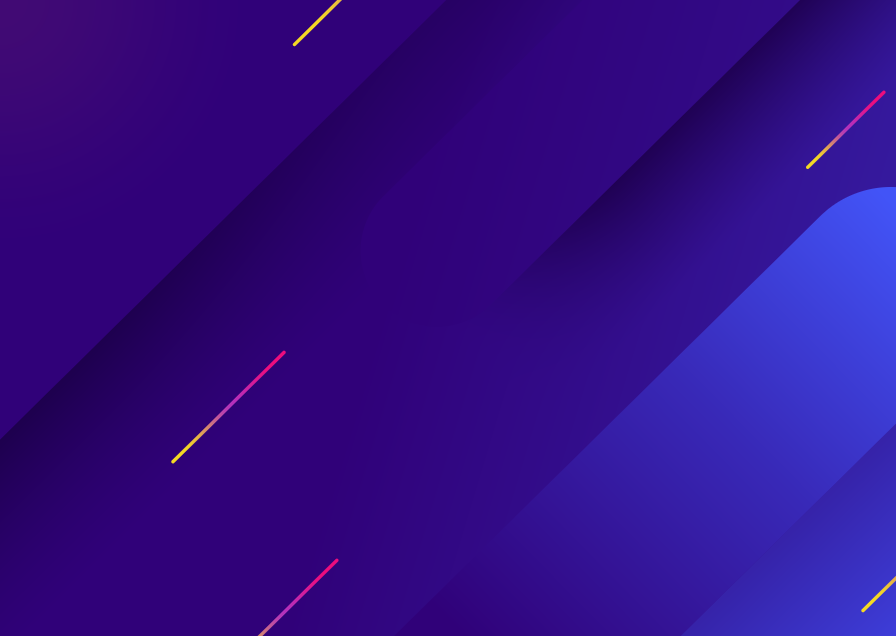
Reproduce this background procedurally as a Shadertoy shader.

```glsl
// Violet diagonal panels with soft shadows, rounded bands and neon dashes.

const vec2 ALONG  = vec2(0.7124, 0.7018);   // direction of every diagonal
const vec2 ACROSS = vec2(0.7018, -0.7124);  // towards the lower right

const vec3 VIOLET = vec3(0.188, 0.004, 0.475);
const vec3 INDIGO = vec3(0.208, 0.100, 0.620);
const vec3 PLUM   = vec3(0.255, 0.040, 0.455);
const vec3 SHADE  = vec3(0.115, 0.000, 0.305);
const vec3 ROYAL  = vec3(0.220, 0.160, 0.720);
const vec3 AZURE  = vec3(0.260, 0.330, 0.970);
const vec3 YELLOW = vec3(0.960, 0.850, 0.140);
const vec3 ORCHID = vec3(0.700, 0.190, 0.740);
const vec3 PINK   = vec3(0.930, 0.050, 0.490);

// Antialiased coverage of a signed distance
float fill(float d, float pixel) {
    return clamp(0.5 - d / pixel, 0.0, 1.0);
}

// Band with a round end; side is +1 or -1 for the way it runs on
float bandDistance(vec2 p, vec2 center, float radius, float side) {
    vec2 q = p - center;
    float beyond = min(dot(q, ALONG) * side, 0.0);
    return length(vec2(beyond, dot(q, ACROSS))) - radius;
}

// Shadow that is full at distance zero and fades over the given width
float softShadow(float d, float width) {
    float t = clamp(1.0 - d / width, 0.0, 1.0);
    return t * mix(t, 1.0, 0.5);
}

// Colour along a dash, from yellow through orchid to pink
vec3 dashColor(float t) {
    vec3 c = mix(YELLOW, ORCHID, smoothstep(0.08, 0.55, t));
    return mix(c, PINK, smoothstep(0.5, 0.9, t));
}

// Lay one dash over the colour
vec3 drawDash(vec3 base, vec2 p, vec2 start, float len, float pixel) {
    vec2 q = p - start;
    float t = clamp(dot(q, ALONG) / len, 0.0, 1.0);
    float d = length(q - ALONG * len * t) - 0.0027;
    return mix(base, dashColor(t), fill(d, pixel));
}

void mainImage(out vec4 fragColor, in vec2 fragCoord) {
    vec2 p = fragCoord / iResolution.y;
    float pixel = 1.0 / iResolution.y;
    float along = dot(p, ALONG);
    float across = dot(p, ACROSS);

    // Ground, bluer to the right
    float drift = clamp((p.x - 0.3 * p.y - 0.45) / 0.75, 0.0, 1.0);
    vec3 color = mix(VIOLET, INDIGO, drift);

    // Shadow of the upper left panel
    float panel = across + 0.220;
    float panelShade = softShadow(panel, 0.25) * mix(1.0, 0.5, smoothstep(0.35, 1.2, along));
    color = mix(color, SHADE, panelShade);

    // Middle band and the shadow on its lower right side
    vec2 middleEnd = vec2(0.687, 0.606);
    float middle = bandDistance(p, middleEnd, 0.120, 1.0);
    float middleShade = softShadow(across - 0.171, 0.19) * smoothstep(0.84, 1.2, along);
    middleShade *= step(0.05, across);
    color = mix(color, SHADE, 0.9 * middleShade);
    vec3 middleColor = mix(VIOLET, INDIGO, 0.6 * drift);
    color = mix(color, middleColor, fill(middle, pixel));

    // Upper left panel with a plum corner
    float cornerGlow = 1.0 - smoothstep(0.0, 0.42, length(p - vec2(0.0, 1.0)));
    color = mix(color, mix(VIOLET, PLUM, cornerGlow), fill(panel, pixel));

    // Lower right panel
    float depth = clamp((across - 0.75) / 0.24, 0.0, 1.0);
    vec3 cornerColor = mix(vec3(0.210, 0.135, 0.660), vec3(0.240, 0.240, 0.850), depth);
    color = mix(color, cornerColor, fill(0.751 - across, pixel));

    // Bright band, glowing towards its round upper end
    float bright = bandDistance(p, vec2(1.401, 0.548), 0.158, -1.0);
    float rise = clamp((along - 0.52) / 0.96, 0.0, 1.0);
    vec3 brightColor = mix(VIOLET, ROYAL, clamp(rise / 0.55, 0.0, 1.0));
    brightColor = mix(brightColor, AZURE, clamp((rise - 0.55) / 0.45, 0.0, 1.0));
    color = mix(color, brightColor, fill(bright, pixel));

    // Neon dashes: start point and length
    vec3 dashes[5] = vec3[5](
        vec3(0.463, 0.930, 0.48), vec3(0.272, 0.274, 0.245),
        vec3(1.270, 0.737, 0.168), vec3(0.355, -0.053, 0.245),
        vec3(1.357, 0.040, 0.30));
    for (int i = 0; i < 5; i++) {
        color = drawDash(color, p, dashes[i].xy, dashes[i].z, pixel);
    }

    fragColor = vec4(color, 1.0);
}
```
